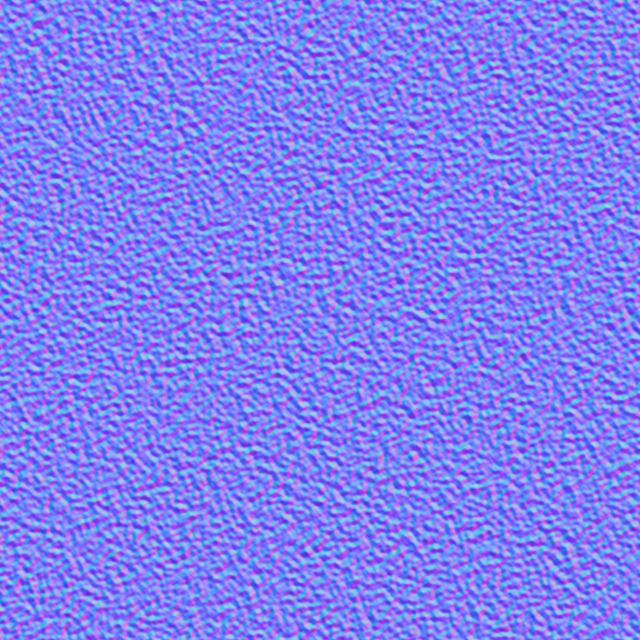
A Shadertoy shader for this texture map:

```glsl
// Unit gradient with a random direction for a lattice point
vec2 latticeGradient(vec2 cell) {
    uvec2 q = uvec2(ivec2(cell) + 4096) * uvec2(1597u, 3571u);
    uint h = (q.x ^ (q.y << 7)) * 40503u;
    h = (h ^ (h >> 15)) * 73417u;
    h = (h ^ (h >> 13)) * 51787u;
    h ^= h >> 16;
    float angle = 6.28319 * float(h & 65535u) / 65536.0;
    return vec2(cos(angle), sin(angle));
}

// Analytic slope of gradient noise with quintic fade
vec2 noiseSlope(vec2 p) {
    vec2 cell = floor(p), f = p - cell;
    vec2 fade = f * f * f * (f * (f * 6.0 - 15.0) + 10.0);
    vec2 fadeSlope = 30.0 * f * f * (1.0 - f) * (1.0 - f);
    vec2 slope = vec2(0.0);
    for (int y = 0; y < 2; y++)
    for (int x = 0; x < 2; x++) {
        vec2 corner = vec2(x, y);
        vec2 side = 2.0 * corner - 1.0;
        vec2 weight = mix(1.0 - fade, fade, corner);
        vec2 g = latticeGradient(cell + corner);
        slope += weight.x * weight.y * g
               + side * fadeSlope * weight.yx * dot(g, f - corner);
    }
    return slope;
}

// Turned frame that lengthens the grain slightly along the given angle
mat2 grainFrame(float angle) {
    float c = cos(angle), s = sin(angle);
    return mat2(0.94 * c, -1.06 * s, 0.94 * s, 1.06 * c);
}

void mainImage(out vec4 fragColor, in vec2 fragCoord) {
    vec2 uv = fragCoord / iResolution.y;

    // Two grain sizes; the slopes are turned back to canvas axes
    mat2 coarse = grainFrame(0.35);
    mat2 fine = grainFrame(0.75);
    vec2 slope = 0.40 * noiseSlope(coarse * uv * 78.0) * coarse
               + 0.38 * noiseSlope(fine * uv * 106.0 + 37.3) * fine;

    // Surface normal packed into colour
    vec3 normal = normalize(vec3(-slope, 1.0));
    fragColor = vec4(0.5 + 0.5 * normal, 1.0);
}
```
